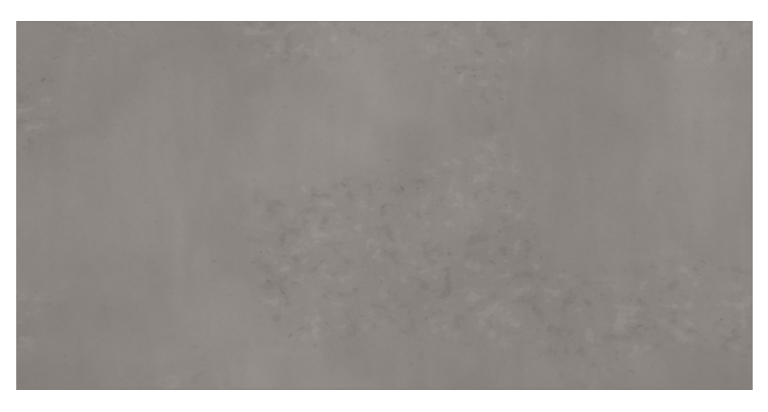
Write a Shadertoy shader that draws this texture.

```glsl
// Warm grey concrete slab with soft clouds, scuffs and tiny pits on a white ground.

const vec3 GROUND = vec3(1.0);
const vec3 CONCRETE = vec3(0.548, 0.528, 0.507);
const vec3 EDGE_TONE = vec3(0.47, 0.45, 0.43);
const vec2 SLAB_MIN = vec2(0.0212, 0.0535);   // fractions of the canvas
const vec2 SLAB_MAX = vec2(0.9800, 0.9490);
const float CLOUD_SCALE = 2.3;                // cells per canvas height
const float CLOUD_DEPTH = 0.085;
const float MOTTLE_SCALE = 13.0;
const float MOTTLE_DEPTH = 0.026;
const float SCUFF_DEPTH = 0.028;
const float GRAIN_DEPTH = 0.010;
const float PIT_CELLS = 24.0;
const float PIT_DEPTH = 0.055;
const float EDGE_WIDTH = 0.0035;

float hash(vec2 cell) {
    vec3 p = fract(vec3(cell.xyx) * 0.1031);
    p += dot(p, p.yzx + 33.33);
    return fract((p.x + p.y) * p.z);
}

float noise(vec2 p) {
    vec2 cell = floor(p);
    vec2 f = fract(p);
    f = f * f * (3.0 - 2.0 * f);
    float low = mix(hash(cell), hash(cell + vec2(1, 0)), f.x);
    float high = mix(hash(cell + vec2(0, 1)), hash(cell + vec2(1, 1)), f.x);
    return mix(low, high, f.y);
}

// Layered noise, centred on zero.
float fbm(vec2 p) {
    float sum = 0.0;
    float weight = 0.5;
    for (int i = 0; i < 5; i++) {
        sum += weight * (noise(p) - 0.5);
        p = mat2(0.8, 0.6, -0.6, 0.8) * p * 2.03 + 17.3;
        weight *= 0.5;
    }
    return sum;
}

// Soft elliptical patch of tone.
float patchTone(vec2 p, vec2 centre, vec2 radius) {
    vec2 d = (p - centre) / radius;
    return exp(-dot(d, d));
}

// Short, mostly flat dark flecks scattered one per cell.
float pits(vec2 p, float pixel) {
    vec2 q = p * PIT_CELLS;
    vec2 home = floor(q);
    float soft = pixel * PIT_CELLS;
    float shade = 0.0;
    for (int y = -1; y <= 1; y++) {
        for (int x = -1; x <= 1; x++) {
            vec2 cell = home + vec2(x, y);
            vec2 centre = cell + vec2(hash(cell + 100.0), hash(cell + 211.0));
            float tilt = (hash(cell + 317.0) - 0.5) * 1.6;
            vec2 d = mat2(cos(tilt), -sin(tilt), sin(tilt), cos(tilt)) * (q - centre);
            d.x -= clamp(d.x, -0.13, 0.13) * hash(cell + 419.0);
            float radius = mix(0.03, 0.08, hash(cell + 523.0));
            float strength = pow(hash(cell + 631.0), 3.0);
            shade += strength * (1.0 - smoothstep(radius - soft, radius + soft, length(d)));
        }
    }
    return shade;
}

float slabTone(vec2 p, float pixel) {
    // Broad clouds, with a pale upper right corner and a darker band beside it
    vec2 warp = vec2(fbm(p * 3.0 + 5.0), fbm(p * 3.0 + 41.0));
    float tone = CLOUD_DEPTH * fbm(p * CLOUD_SCALE + warp + 9.0);
    vec2 q = p + 0.16 * warp;
    tone += 0.040 * patchTone(q, vec2(1.72, 0.76), vec2(0.17, 0.30));
    tone -= 0.028 * patchTone(q, vec2(1.36, 0.62), vec2(0.26, 0.34));
    tone -= 0.018 * patchTone(q, vec2(1.20, 0.36), vec2(0.16, 0.09));
    tone += 0.018 * patchTone(q, vec2(0.72, 0.72), vec2(0.40, 0.24));
    tone -= 0.018 * patchTone(q, vec2(0.08, 0.30), vec2(0.24, 0.36));

    // Mottling and faint upright trowel marks
    tone += MOTTLE_DEPTH * fbm(p * MOTTLE_SCALE + 3.0 * warp);
    tone += 0.010 * (noise(p * vec2(46.0, 9.0)) - 0.5);

    // Scuffs gathered in worn areas
    float wear = smoothstep(0.44, 0.72, noise(p * 4.2 + 61.0));
    float rough = fbm(p * vec2(38.0, 48.0) + 4.0 * warp);
    tone += SCUFF_DEPTH * wear * (smoothstep(0.08, 0.28, rough) - smoothstep(0.06, 0.28, -rough));

    // Fine grain and pits
    tone += GRAIN_DEPTH * (noise(p * 150.0) - 0.5);
    tone -= PIT_DEPTH * pits(p, pixel) * (0.35 + 0.65 * wear);
    return tone;
}

void mainImage(out vec4 fragColor, in vec2 fragCoord) {
    float pixel = 1.0 / iResolution.y;
    vec2 p = fragCoord * pixel;
    vec2 canvas = vec2(iResolution.x * pixel, 1.0);

    // Signed distance to the slab, negative inside
    vec2 halfSize = 0.5 * (SLAB_MAX - SLAB_MIN) * canvas;
    vec2 d = abs(p - 0.5 * (SLAB_MIN + SLAB_MAX) * canvas) - halfSize;
    float outside = max(d.x, d.y);

    vec3 slab = CONCRETE + slabTone(p, pixel) * vec3(1.0, 1.0, 0.98);
    float rim = smoothstep(-EDGE_WIDTH - pixel, 0.0, outside);
    slab = mix(slab, EDGE_TONE, 0.45 * rim);

    float cover = 1.0 - smoothstep(-0.6 * pixel, 0.6 * pixel, outside);
    fragColor = vec4(mix(GROUND, slab, cover), 1.0);
}
```
